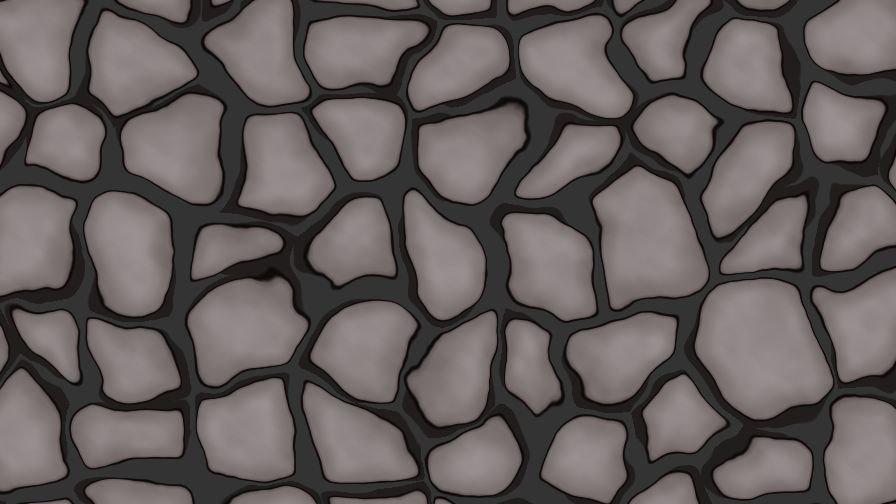
Give the GLSL for this texture, as a Shadertoy shader.

```glsl
// Cartoon cobblestones: warped, weighted Voronoi cells inset by an uneven gap.
// Each stone gets a soft painted highlight, an ink outline and a crescent
// shadow on one side, over flat dark mortar.

vec2 hash2(vec2 p) {
    vec2 k = vec2(dot(p, vec2(127.1, 311.7)), dot(p, vec2(269.5, 183.3)));
    return fract(sin(k) * 43758.5453);
}

float noise(vec2 p) {
    vec2 i = floor(p), f = fract(p);
    vec2 u = f * f * (3.0 - 2.0 * f);
    float low  = mix(hash2(i).x, hash2(i + vec2(1, 0)).x, u.x);
    float high = mix(hash2(i + vec2(0, 1)).x, hash2(i + vec2(1, 1)).x, u.x);
    return mix(low, high, u.y);
}

vec2 noise2(vec2 p) {
    return vec2(noise(p), noise(p + 37.4)) - 0.5;
}

vec2 seedPoint(vec2 cell) {
    return cell + 0.15 + 0.7 * hash2(cell);
}

// Squared distance lowered by a random weight, so cells differ in size
float seedDistance(vec2 p, vec2 cell, vec2 seed) {
    vec2 r = p - seed;
    return dot(r, r) - 0.18 * hash2(cell + 51.7).x;
}

// Returns rounded distance to the cell border; also gives the owning seed
float cellDepth(vec2 p, out vec2 owner, out vec2 ownerCell) {
    vec2 base = floor(p);
    float nearest = 1e3;
    for (int y = -2; y <= 2; y++)
    for (int x = -2; x <= 2; x++) {
        vec2 cell = base + vec2(x, y);
        vec2 seed = seedPoint(cell);
        float d = seedDistance(p, cell, seed);
        if (d < nearest) {
            nearest = d;
            owner = seed;
            ownerCell = cell;
        }
    }
    // Exponential smooth minimum over all borders rounds the corners
    float sum = 0.0;
    for (int y = -2; y <= 2; y++)
    for (int x = -2; x <= 2; x++) {
        vec2 cell = base + vec2(x, y);
        vec2 seed = seedPoint(cell);
        float spacing = length(seed - owner);
        if (spacing > 0.001) {
            float border = (seedDistance(p, cell, seed) - nearest) / (2.0 * spacing);
            sum += exp(-26.0 * border);
        }
    }
    return -log(sum) / 26.0;
}

void mainImage(out vec4 fragColor, in vec2 fragCoord) {
    float scale = 5.0;
    vec2 p = fragCoord / iResolution.y * scale + vec2(3.0, 7.0);
    float aa = 0.8 * scale / iResolution.y;

    // Bend the cells into lumpy, partly concave outlines
    vec2 warped = p + 0.45 * noise2(p * 1.3) + 0.09 * noise2(p * 4.0 + 9.0)
                + 0.012 * noise2(p * 14.0);
    vec2 seed, cell;
    float gap = 0.035 + 0.11 * noise(p * 2.3 + 21.0);
    float depth = cellDepth(warped, seed, cell) - gap;

    // Crescent shadow on a random side of each stone
    float angle = 6.2832 * hash2(cell + 8.3).y;
    vec2 side = vec2(cos(angle), sin(angle));
    float facing = dot(normalize(warped - seed + 1e-4), side);
    float inkWidth = 0.014 + 0.01 * noise(p * 5.0 + 3.0);
    float shadowWidth = inkWidth + 0.09 * smoothstep(0.1, 0.9, facing)
                      * (0.5 + noise(p * 3.5 + 60.0));

    // Painted stone: light centre, soft blotches and faint slanted strokes
    vec2 slanted = mat2(0.8, 0.6, -0.6, 0.8) * p * vec2(1.0, 1.0);
    float blotch = 0.65 * noise(p * 3.0 + 14.0) + 0.35 * noise(p * 8.0);
    float stroke = smoothstep(0.4, 0.6, noise(slanted * vec2(4.0, 10.0)));
    float light = 0.16 + 0.75 * smoothstep(0.0, 0.25, depth)
                + 0.45 * (blotch - 0.5) + 0.07 * (stroke - 0.5);
    vec3 stone = mix(vec3(0.44, 0.405, 0.4), vec3(0.58, 0.55, 0.55), clamp(light, 0.0, 1.1));
    stone = mix(stone, vec3(0.35, 0.31, 0.31), 0.7 * smoothstep(0.035, 0.0, depth));

    // Layers from mortar up to stone
    vec3 color = vec3(0.2);
    color = mix(color, vec3(0.13, 0.115, 0.115), smoothstep(-aa, aa, depth + shadowWidth));
    color = mix(color, vec3(0.06, 0.04, 0.04), smoothstep(-aa, aa, depth + inkWidth));
    color = mix(color, stone, smoothstep(-aa, aa, depth));
    fragColor = vec4(color, 1.0);
}
```
